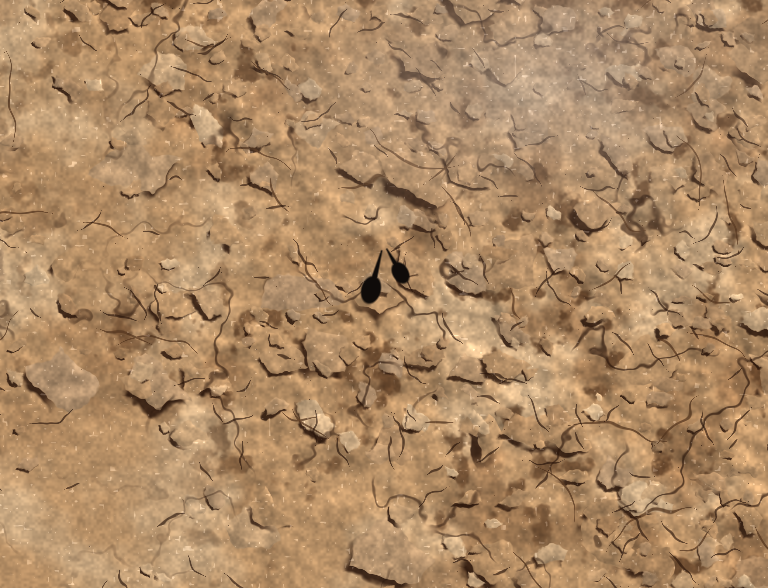
Give the GLSL for this texture, as a WebGL 1 fragment shader.

```glsl
precision highp float;
uniform vec2 u_resolution;

const vec3 SAND = vec3(0.72, 0.565, 0.40);
const vec3 PALE = vec3(0.82, 0.70, 0.55);
const vec3 CLAY = vec3(0.58, 0.43, 0.29);
const vec3 GREY = vec3(0.66, 0.57, 0.48);
const vec3 BARK = vec3(0.33, 0.21, 0.12);
const vec3 SHADE = vec3(0.16, 0.08, 0.04);
const vec2 LIGHT = vec2(0.6, 0.8);

float hash(vec2 p) {
  vec3 q = fract(p.xyx * 0.1031);
  q += dot(q, q.yzx + 33.33);
  return fract((q.x + q.y) * q.z);
}

float noise(vec2 p) {
  vec2 i = floor(p), f = fract(p);
  f = f * f * (3.0 - 2.0 * f);
  return mix(mix(hash(i), hash(i + vec2(1, 0)), f.x),
             mix(hash(i + vec2(0, 1)), hash(i + vec2(1, 1)), f.x), f.y);
}

float fbm(vec2 p) {
  float sum = 0.0, amp = 0.53;
  for (int i = 0; i < 4; i++) {
    sum += amp * noise(p);
    p = mat2(1.6, 1.2, -1.2, 1.6) * p + 7.3;
    amp *= 0.5;
  }
  return sum;
}

vec2 turn(vec2 p, float a) {
  float c = cos(a), s = sin(a);
  return vec2(c * p.x + s * p.y, c * p.y - s * p.x);
}

// Smooth silt at the left, rubble towards the upper right
float roughness(vec2 p) {
  return smoothstep(0.12, 0.75, 0.55 * p.x + 0.5 * p.y + 0.5 * (noise(p * 5.0) - 0.5));
}

// Irregular convex polygon of about unit radius
float rockDistance(vec2 q, float seed) {
  float d = -1.0;
  for (int i = 0; i < 6; i++) {
    float k = float(i);
    float a = (k + 0.8 * hash(vec2(seed, k))) * 1.047;
    d = max(d, dot(q, vec2(cos(a), sin(a))) - mix(0.55, 1.0, hash(vec2(k + 9.0, seed))));
  }
  return d;
}

// One layer of scattered stones with cast shadows
vec3 addRocks(vec3 col, vec2 p, float scale, float cover, float seed) {
  vec2 g = p * scale;
  vec2 wobble = 0.28 * (vec2(fbm(g * 3.0), fbm(g * 3.0 + 40.0)) - 0.5);
  float grain = fbm(p * 45.0) - 0.5;
  float broken = smoothstep(0.32, 0.62, noise(g * 2.3 + seed));
  for (int y = -1; y <= 1; y++) for (int x = -1; x <= 1; x++) {
    vec2 cell = floor(g) + vec2(x, y);
    vec2 key = cell + seed;
    vec2 centre = cell + 0.15 + 0.7 * vec2(hash(key), hash(key + 51.0));
    if (hash(key + 17.0) > cover * roughness(centre / scale)) continue;
    float size = mix(0.25, 0.55, hash(key + 29.0));
    float angle = mix(-1.1, 0.4, hash(key + 73.0));
    float id = hash(key + 91.0) * 100.0;
    vec2 stretch = vec2(1.0, mix(1.1, 1.9, hash(key + 37.0))) / size;
    vec2 q = g - centre + wobble;
    float d = rockDistance(turn(q, angle) * stretch, id);
    float toLight = rockDistance(turn(q + LIGHT * 0.11, angle) * stretch, id);
    float soft = 0.0022 * scale / size;
    float shadow = (1.0 - smoothstep(-0.12, 0.08, toLight)) * broken;
    col = mix(col, SHADE, 0.85 * shadow * smoothstep(-soft, soft, d));
    vec3 tint = mix(SAND, mix(CLAY, GREY, hash(key + 7.0)), 0.65 * hash(key + 11.0));
    tint = mix(tint, PALE, smoothstep(0.6, 1.0, hash(key + 63.0)));
    float bevel = (toLight - d) * smoothstep(-0.45, 0.0, d);
    tint *= 1.0 + 0.35 * clamp(bevel, -0.7, 0.5) + 0.55 * grain;
    col = mix(col, tint, 0.88 * (1.0 - smoothstep(-soft, soft, d)));
  }
  return col;
}

// Thin bent twigs and rootlets
float twigs(vec2 p, float scale, float cover, float seed) {
  vec2 g = p * scale;
  float mask = 0.0;
  for (int y = -1; y <= 1; y++) for (int x = -1; x <= 1; x++) {
    vec2 key = floor(g) + vec2(x, y) + seed;
    vec2 centre = floor(g) + vec2(x, y) + vec2(hash(key), hash(key + 31.0));
    float present = step(hash(key + 13.0), cover * (0.25 + roughness(centre / scale)));
    vec2 q = turn(g - centre, 2.6 * (hash(key + 5.0) - 0.6));
    q.y += 1.6 * (hash(key + 43.0) - 0.5) * q.x * q.x + 0.16 * (noise(g * 4.0) - 0.5);
    float reach = mix(0.2, 0.7, hash(key + 23.0));
    float width = scale * 0.0026 * (1.0 - smoothstep(0.3, 1.0, abs(q.x) / reach));
    mask = max(mask, present * (1.0 - smoothstep(0.3, 1.0, abs(q.y) / max(width, 0.0001))));
  }
  return mask;
}

// Oval body with a tapering tail
float tadpole(vec2 p, vec2 head, vec2 tip, float r) {
  vec2 axis = tip - head, q = p - head;
  float t = clamp(dot(q, axis) / dot(axis, axis), 0.0, 1.0);
  float tail = length(q - axis * t) - mix(0.4 * r, 0.0012, t);
  vec2 dir = normalize(axis);
  vec2 local = vec2(dot(q, dir) / 1.45, dot(q, vec2(-dir.y, dir.x)));
  return min(length(local) - r, tail);
}

void main() {
  vec2 p = gl_FragCoord.xy / u_resolution.y;
  float rough = roughness(p);

  // Silt with lit bumps and cavities
  vec3 col = mix(SAND, PALE, 0.7 * smoothstep(0.5, 0.75, fbm(p * 6.0 + 3.0)));
  col = mix(col, CLAY, 0.6 * smoothstep(0.5, 0.72, fbm(p * 11.0 + 20.0)) * (0.35 + rough));
  float relief = fbm(p * 16.0 + LIGHT * 0.2) - fbm(p * 16.0);
  col *= 1.0 - relief * (0.3 + 1.1 * rough);
  col = mix(col, BARK, 0.75 * smoothstep(0.6, 0.74, fbm(p * 24.0 + 60.0)) * rough);

  // Rubble from coarse to fine
  col = addRocks(col, p, 6.5, 0.6, 10.0);
  col = addRocks(col, p, 12.0, 0.6, 140.0);
  col = addRocks(col, p, 23.0, 0.45, 270.0);

  // Cracks and plant litter
  float ridge = abs(fbm(p * 9.0 + 12.0) - 0.5);
  float crack = (1.0 - smoothstep(0.003, 0.022, ridge)) * smoothstep(0.5, 0.7, noise(p * 13.0));
  col = mix(col, SHADE, 0.65 * crack * (0.2 + 0.8 * rough));
  col = mix(col, BARK, 0.75 * twigs(p, 7.0, 0.5, 300.0));
  col = mix(col, SHADE, 0.65 * twigs(p, 15.0, 0.4, 420.0));

  // Sky glare on the water
  vec2 glare = (p - vec2(0.9, 0.88)) / vec2(0.34, 0.2);
  float haze = exp(-dot(glare, glare)) * (0.6 + 0.6 * fbm(p * 5.0));
  col = mix(col, vec3(0.71, 0.63, 0.56), 0.6 * haze);

  // Sand grains and bright specks
  col *= 1.0 + 0.15 * (noise(p * 210.0) - 0.5) + 0.12 * (noise(p * 95.0) - 0.5);
  col += 0.16 * smoothstep(0.86, 0.98, noise(p * 170.0 + 8.0));

  float body = min(tadpole(p, vec2(0.631, 0.507), vec2(0.649, 0.573), 0.0165),
                   tadpole(p, vec2(0.681, 0.536), vec2(0.658, 0.576), 0.0135));
  col = mix(vec3(0.06, 0.045, 0.035), col, smoothstep(-0.002, 0.002, body));
  gl_FragColor = vec4(col, 1.0);
}
```
